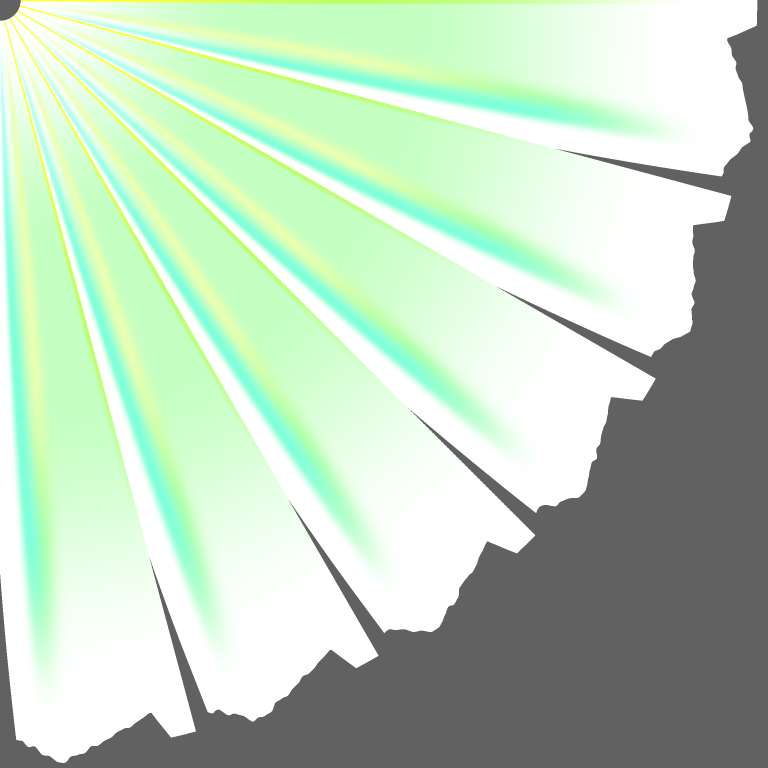
Write a Shadertoy shader that draws this background.

```glsl
// A quarter fan of six pale green petals with ragged tips on grey.

const float PETAL_ANGLE = 0.2617994; // 15 degrees
const float HUB_RADIUS = 0.027;
const vec3 GREY = vec3(0.38);
const vec3 WHITE = vec3(1.0);
const vec3 MINT = vec3(0.77, 1.0, 0.76);
const vec3 ICE = vec3(0.72, 1.0, 0.98);
const vec3 AQUA = vec3(0.50, 1.0, 0.86);
const vec3 LEAF = vec3(0.68, 1.0, 0.60);
const vec3 CREAM = vec3(0.93, 1.0, 0.69);
const vec3 YELLOW = vec3(1.0, 1.0, 0.25);
const vec3 LIME = vec3(0.74, 1.0, 0.40);

float hash(float n) {
    n = fract(n * 0.1031);
    n *= n + 33.33;
    return fract(n * (n + n));
}

float noise(float x) {
    float cell = floor(x);
    return mix(hash(cell), hash(cell + 1.0), smoothstep(0.0, 1.0, x - cell));
}

float ramp(float a, float b, float x) {
    return clamp((x - a) / (b - a), 0.0, 1.0);
}

float band(float x, float center, float width) {
    float d = (x - center) / width;
    return exp(-d * d);
}

// Outer radius across one petal; across runs from 0 to 1
float petalRadius(float across, float petal) {
    float tip = 0.986
        - 0.037 * ramp(0.13, 0.20, across)
        + 0.045 * ramp(0.21, 0.66, across)
        - 0.028 * ramp(0.71, 0.88, across);
    float side = 0.748 + 2.6 * (1.0 - across);
    float ragged = noise(across * 28.0 + petal * 41.0) - 0.5;
    return min(tip, side) + 0.007 * ragged * ramp(0.1, 0.5, across);
}

// Shading along the radius r and across the petal
vec3 petalColor(float r, float across, float petal) {
    // Mint body, white at the hub and at the tip
    float body = smoothstep(0.03, 0.32, r) * (1.0 - smoothstep(0.52, 0.90, r));
    vec3 color = mix(WHITE, MINT, body);

    // Two soft stripes that converge outward
    float stripeFade = smoothstep(0.02, 0.16, r) * (1.0 - smoothstep(0.68, 0.94, r));
    float coolCenter = 0.93 - 0.20 * r;
    float warmCenter = 0.52 + 0.26 * r;
    vec3 warm = mix(CREAM, LEAF, smoothstep(0.48, 0.74, r));
    vec3 cool = mix(ICE, AQUA, smoothstep(0.08, 0.42, r));
    cool = mix(cool, LEAF, 0.5 * smoothstep(0.70, 0.92, r));
    float paleGap = band(across, 0.5 * (coolCenter + warmCenter), 0.12);
    color = mix(color, WHITE, 0.65 * paleGap * (1.0 - smoothstep(0.12, 0.45, r)));
    color = mix(color, warm, 0.9 * stripeFade * band(across, warmCenter, 0.085));
    color = mix(color, cool, stripeFade * band(across, coolCenter, 0.085));

    // White fold along the far edge
    float fold = smoothstep(coolCenter + 0.015, coolCenter + 0.095, across);
    color = mix(color, WHITE, fold);

    // Bright line along the near edge, longest on the first petal
    float arc = across * PETAL_ANGLE * r;
    float lineWidth = mix(0.0025, 0.007, smoothstep(0.0, 0.5, r));
    float reach = petal < 0.5 ? 0.95 : 0.74;
    float line = (1.0 - smoothstep(0.5 * lineWidth, lineWidth, arc))
        * (1.0 - smoothstep(0.42, reach, r));
    return mix(color, mix(YELLOW, LIME, smoothstep(0.12, 0.45, r)), line);
}

vec3 fan(vec2 p) {
    float r = length(p);
    float turn = atan(p.y, p.x) / PETAL_ANGLE;
    float petal = min(floor(turn), 5.0);
    float across = turn - petal;
    bool inside = r > HUB_RADIUS && r < petalRadius(across, petal);
    return inside ? petalColor(r, across, petal) : GREY;
}

void mainImage(out vec4 fragColor, in vec2 fragCoord) {
    // Average a 3 by 3 grid to smooth the edges
    vec3 sum = vec3(0.0);
    for (int i = 0; i < 9; i++) {
        vec2 offset = (vec2(i % 3, i / 3) - 1.0) / 3.0;
        vec2 uv = (fragCoord + offset) / iResolution.xy;
        sum += fan(vec2(uv.x, 1.0 - uv.y));
    }
    fragColor = vec4(sum / 9.0, 1.0);
}
```
